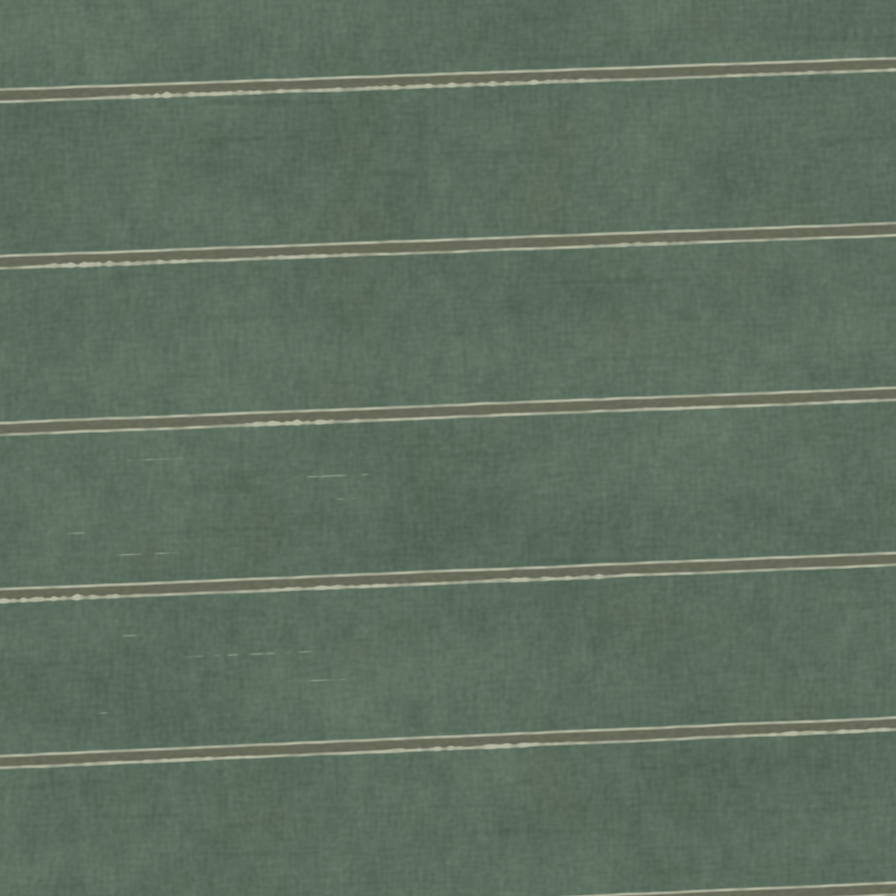
Give the GLSL for this texture, as a three.js fragment shader.

```glsl
// Green woven cloth crossed by slightly tilted stripes, each a brown band between
// two cream threads. Stripes repeat in skewed cloth coordinates; gradient noise
// gives the weave, the mottling, the frayed threads and a few stray cream slubs.

#define FIRST_STRIPE vec2(0.1068, 0.0716)  // distance from top, at left and right
#define STRIPE_PITCH vec2(0.1859, 0.1840)  // spacing, at left and right
#define BAND_HALF 0.0067
#define THREAD_HALF 0.0015
#define EDGE_SOFT 0.0015
#define WEAVE_AMOUNT 0.050
#define GREEN_DARK vec3(0.326, 0.396, 0.338)
#define GREEN_LIGHT vec3(0.396, 0.470, 0.408)
#define OLIVE vec3(0.385, 0.415, 0.345)
#define BROWN vec3(0.408, 0.412, 0.345)
#define CREAM vec3(0.715, 0.725, 0.640)
#define SLUB_COUNT 9

varying vec2 vUv;

vec2 hash2(vec2 p) {
  p = vec2(dot(p, vec2(127.1, 311.7)), dot(p, vec2(269.5, 183.3)));
  return fract(sin(p) * 43758.5);
}

// Gradient noise, roughly -0.7 to 0.7
float gradientCorner(vec2 cell, vec2 corner, vec2 f) {
  return dot(hash2(cell + corner) * 2.0 - 1.0, f - corner);
}

float noise(vec2 p) {
  vec2 i = floor(p), f = fract(p);
  vec2 u = f * f * f * (f * (f * 6.0 - 15.0) + 10.0);
  float low = mix(gradientCorner(i, vec2(0, 0), f), gradientCorner(i, vec2(1, 0), f), u.x);
  float high = mix(gradientCorner(i, vec2(0, 1), f), gradientCorner(i, vec2(1, 1), f), u.x);
  return mix(low, high, u.y);
}

float fbm(vec2 p) {
  float sum = 0.0, amp = 0.5;
  for (int i = 0; i < 4; i++) {
    sum += amp * noise(p);
    p = p * 2.03 + 17.3;
    amp *= 0.55;
  }
  return sum;
}

float strip(float d, float halfWidth) {
  return 1.0 - smoothstep(halfWidth - EDGE_SOFT, halfWidth + EDGE_SOFT, abs(d));
}

// Dyed ground: mottling, warp and weft grain, faint dark weft threads
vec3 clothColor(vec2 p) {
  float cloud = fbm(p * vec2(3.2, 4.5) + 2.0);
  float mottle = fbm(p * vec2(9.0, 11.0));
  float blotch = fbm(p * vec2(44.0, 22.0) + 5.0);
  float tone = 0.46 + 0.75 * cloud + 0.75 * mottle + 0.75 * blotch;
  vec3 color = mix(GREEN_DARK, GREEN_LIGHT, clamp(tone, 0.0, 1.0));
  color = mix(color, OLIVE, 0.4 * smoothstep(0.05, 0.35, fbm(p * 9.0 + 31.0)));

  float weft = noise(p * vec2(40.0, 210.0));
  float warp = noise(p * vec2(180.0, 42.0) + 9.0);
  float speck = noise(p * 165.0 + 3.0);
  float darkThread = smoothstep(0.2, 0.5, noise(p * vec2(6.0, 80.0) + 60.0));
  color += WEAVE_AMOUNT * (0.5 * weft + 0.6 * warp + 0.7 * speck);
  return color - 0.018 * darkThread;
}

// Short broken cream slubs, scattered in the left part of two gaps
float slubs(float x, float v, float pitch) {
  float cover = 0.0;
  for (int i = 0; i < SLUB_COUNT; i++) {
    float id = float(i);
    vec2 r = hash2(vec2(id, 4.0));
    float start = 0.38 * r.x;
    float span = mix(0.03, 0.2, r.y * r.y);
    float level = 2.22 + 0.6 * fract(id * 0.618) + mod(id, 2.0);
    float along = smoothstep(start, start + 0.01, x)
                * (1.0 - smoothstep(start + span - 0.01, start + span, x));
    float broken = smoothstep(-0.2, 0.25, noise(vec2(x * 75.0, id * 7.3)));
    cover = max(cover, strip((v - level) * pitch, 0.0008) * along * broken);
  }
  return cover;
}

void main() {
  // Cloth coordinates: v counts stripes downward, d is the offset from the nearest
  float x = vUv.x;
  float pitch = mix(STRIPE_PITCH.x, STRIPE_PITCH.y, x);
  float v = (1.0 - vUv.y - mix(FIRST_STRIPE.x, FIRST_STRIPE.y, x)) / pitch;
  float row = floor(v + 0.5);
  float d = (v - row) * pitch;
  d += 0.0008 * noise(vec2(x * 9.0, row * 5.7));

  vec3 color = clothColor(vec2(x, v * 0.185));
  color = mix(color, CREAM, 0.5 * slubs(x, v, pitch));

  // Brown band with the cloth grain showing through
  float grain = noise(vec2(x * 130.0, v * 40.0));
  color = mix(color, BROWN + 0.045 * grain, 0.85 * strip(d, BAND_HALF));

  // Cream threads: the upper is even, the lower frays in patches toward the left
  float patches = smoothstep(-0.1, 0.3, noise(vec2(x * 5.0, row * 3.7 + 1.5)));
  float fray = patches * (1.0 - 0.6 * x) * max(0.0, 0.3 + 1.3 * noise(vec2(x * 110.0, row * 9.1)));
  float wobble = 0.0007 * noise(vec2(x * 38.0, row * 2.3 + 0.4));
  float upper = strip(d + BAND_HALF - wobble, THREAD_HALF);
  float lower = strip(d - BAND_HALF + wobble + 0.0012 * fray, THREAD_HALF + 0.0028 * fray);
  float wear = noise(vec2(x * 60.0, row * 6.1 + 0.3));
  color = mix(color, CREAM, upper * clamp(0.88 + 0.45 * wear, 0.0, 1.0));
  color = mix(color, CREAM, lower * clamp(0.82 - 0.6 * wear + 0.4 * fray, 0.0, 1.0));

  gl_FragColor = vec4(color, 1.0);
}
```
